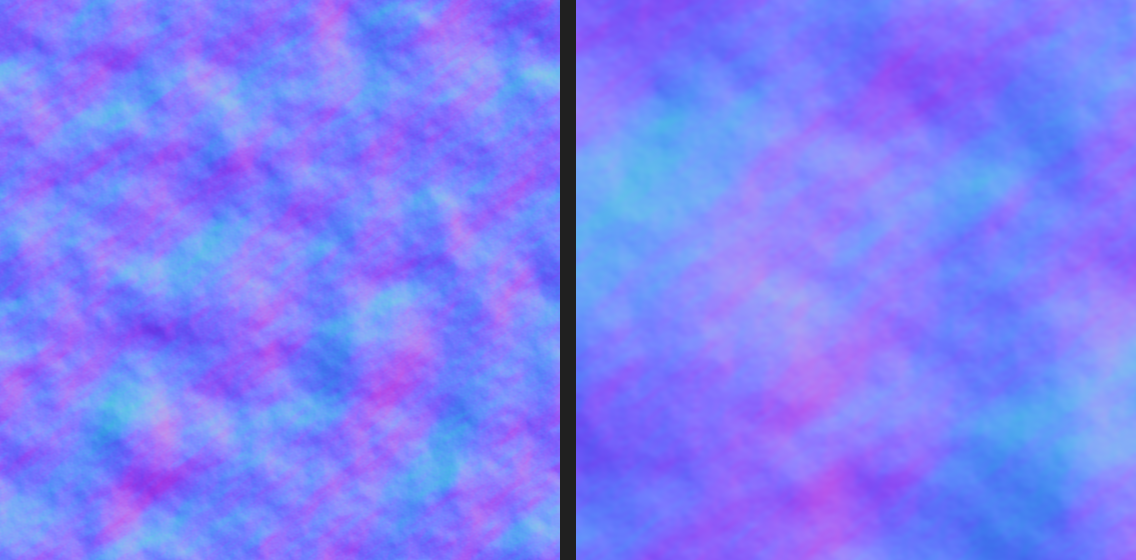
Left: the whole. Right: its middle third, enlarged.
Give the GLSL for this texture map, as a Shadertoy shader.

```glsl
// Seamless tangent-space normal map of soft, diagonally streaked cloudy bumps.

const float TAU = 6.2831853;

const int   OCTAVES       = 6;
const int   WAVES         = 28;     // waves per octave
const float BASE_FREQ     = 3.2;    // lowest waves per canvas width
const float SLOPE         = 0.268;  // steepness of the coarsest octave
const float SLOPE_GAIN    = 0.64;   // steepness ratio between octaves
const float STREAK_ANGLE  = 0.68;   // direction of the streaks, radians
const float COARSE_SPREAD = 1.15;   // 1 = no preferred direction
const float SPREAD_STEP   = 0.22;   // finer octaves are more aligned

// Three random values in 0..1 from a pair of indices
vec3 hash3(vec2 p) {
    vec3 q = fract(p.xyx * vec3(0.1031, 0.1030, 0.0973));
    q += dot(q, q.yxz + 33.33);
    return fract((q.xxy + q.yzz) * q.zyx);
}

// Slope of one octave: random waves crossing mostly along the streak normal
vec2 octaveSlope(vec2 uv, int octave, float freq) {
    float focus = COARSE_SPREAD + SPREAD_STEP * float(octave);
    vec2 slope = vec2(0.0);
    for (int i = 0; i < WAVES; i++) {
        vec3 rnd = hash3(vec2(float(i) + 3.7, float(octave) * 17.0 + 5.3));

        // Evenly stratified angles, drawn towards the streak normal
        float t = 2.0 * (float(i) + rnd.x) / float(WAVES) - 1.0;
        float turn = 0.25 * TAU * sign(t) * pow(abs(t), focus);
        float angle = STREAK_ANGLE + 0.25 * TAU + turn;

        // Whole-number wave vectors make the canvas edges join
        vec2 wave = round(freq * exp2(rnd.y) * vec2(cos(angle), sin(angle)));
        slope += normalize(wave) * cos(TAU * (dot(wave, uv) + rnd.z));
    }
    return slope / sqrt(float(WAVES));
}

void mainImage(out vec4 fragColor, in vec2 fragCoord) {
    vec2 uv = fragCoord / iResolution.xy;

    // Layer the slopes from broad mounds to fine grain
    vec2 slope = vec2(0.0);
    float freq = BASE_FREQ;
    float steepness = SLOPE;
    for (int o = 0; o < OCTAVES; o++) {
        slope += steepness * octaveSlope(uv, o, freq);
        freq *= 2.0;
        steepness *= SLOPE_GAIN;
    }

    // Pack the unit normal into colour
    vec3 normal = normalize(vec3(-slope, 1.0));
    fragColor = vec4(0.5 + 0.5 * normal, 1.0);
}
```
